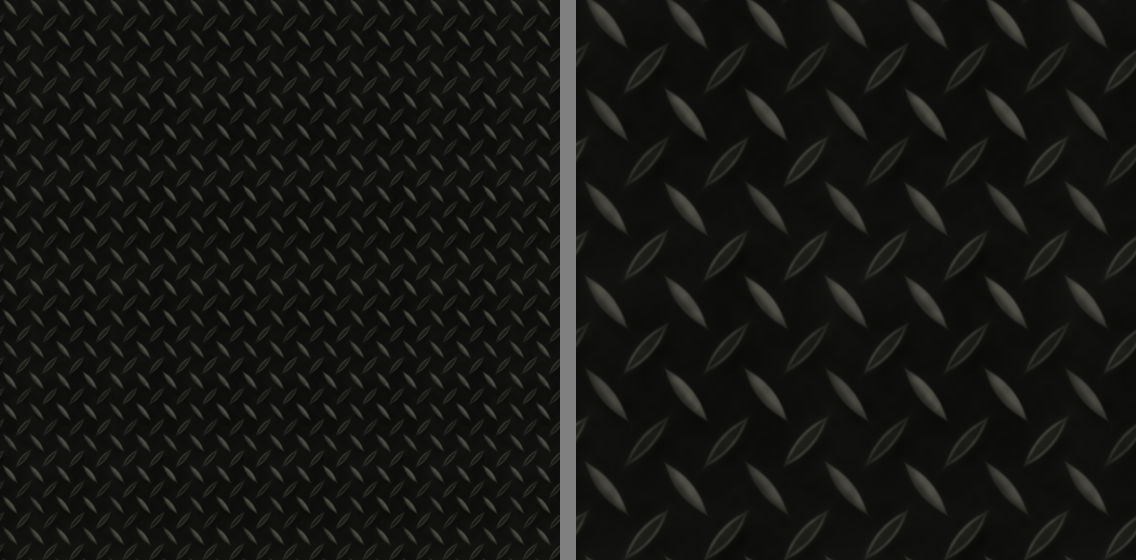
Left: the whole. Right: its middle third, enlarged.
Reproduce this texture procedurally as a WebGL 1 fragment shader.

```glsl
precision highp float;
// Dark steel tread plate: 21 by 18 left-leaning lozenges with right-leaning
// ones set between them. Wear repeats every three cells each way, giving a
// 7 by 6 grid of tiles; lozenges are lens distance fields with soft shadows.
uniform vec2 u_resolution;

const vec2 CELLS = vec2(21.0, 18.0);

float hash(vec2 p) {
  return fract(sin(dot(p, vec2(127.1, 311.7))) * 4375.85);
}

// Value noise that wraps after the given number of lattice steps.
float wrapNoise(vec2 tile, float steps) {
  vec2 p = tile * steps;
  vec2 i = floor(p);
  vec2 f = fract(p);
  f = f * f * (3.0 - 2.0 * f);
  vec2 a = mod(i, steps);
  vec2 b = mod(i + 1.0, steps);
  return mix(mix(hash(a), hash(vec2(b.x, a.y)), f.x),
             mix(hash(vec2(a.x, b.y)), hash(b), f.x), f.y);
}

// Signed distance to a lens lying along x.
float lens(vec2 p, float halfLength, float halfWidth) {
  float radius = (halfLength * halfLength + halfWidth * halfWidth) / (2.0 * halfWidth);
  return length(vec2(p.x, abs(p.y) + radius - halfWidth)) - radius;
}

// Lays one lattice of lozenges over the given brightness.
float addTreads(float steel, vec2 p, vec2 offset, vec2 along, float polished, float grain) {
  vec2 grid = p * CELLS - offset;
  vec2 id = floor(grid + 0.5);
  vec2 wearId = mod(id, 3.0);
  float wear = hash(wearId + 5.0 + 9.0 * polished);
  vec2 local = (grid - id) / CELLS;
  local += 0.0008 * (vec2(wear, hash(wearId.yx + 3.0)) - 0.5);
  vec2 across = vec2(along.y, -along.x);
  vec2 q = vec2(dot(local, along), dot(local, across));

  // Contact shadow to the lower right, deeper on every third row
  vec2 s = local - vec2(0.004, -0.006);
  s = vec2(dot(s, along), dot(s, across)) / vec2(0.012, 0.0055);
  float deepRow = 1.0 - step(0.5, abs(wearId.y - 1.0));
  steel *= 1.0 - (0.25 + 0.3 * deepRow * polished) * exp(-dot(s, s));

  // Faint halo where the metal swells up to the lozenge
  float d = lens(q, 0.0195, 0.0039 + 0.0006 * wear);
  steel += 0.02 * exp(-max(d, 0.0) / 0.0016);

  // Polished treads have a lit face; the others only a bright rim
  float face = mix(0.17, 0.29, smoothstep(-0.0035, 0.0015, q.y));
  float rim = 0.105 + 0.095 * smoothstep(-0.0024, -0.0007, d);
  rim += 0.025 * smoothstep(0.0, -0.004, q.y);
  float tread = mix(rim, face, polished);
  tread *= (0.86 + 0.22 * wear) * (0.9 + 0.2 * grain);
  tread *= 1.0 - 0.3 * smoothstep(0.008, 0.019, abs(q.x));

  float soft = 0.0006 + 0.7 / min(u_resolution.x, u_resolution.y);
  return mix(steel, tread, smoothstep(soft, -soft, d));
}

void main() {
  vec2 p = gl_FragCoord.xy / u_resolution;
  vec2 tile = p * CELLS / 3.0;

  // Scuffed base metal, slightly darker toward the middle
  float grain = wrapNoise(tile, 31.0);
  float scuff = 0.6 * wrapNoise(tile, 5.0) + 0.4 * wrapNoise(tile + 0.37, 13.0);
  float steel = 0.043 + 0.03 * scuff + 0.008 * grain;
  vec2 c = p - 0.5;
  steel *= 0.93 + 0.3 * dot(c, c);

  // Right-leaning rimmed lozenges, then left-leaning polished ones
  vec2 origin = vec2(0.38, 0.766);
  steel = addTreads(steel, p, origin + 0.5, normalize(vec2(0.66, 0.75)), 0.0, grain);
  steel = addTreads(steel, p, origin, normalize(vec2(-0.63, 0.78)), 1.0, grain);

  gl_FragColor = vec4(steel * vec3(1.0, 1.0, 0.89), 1.0);
}
```
